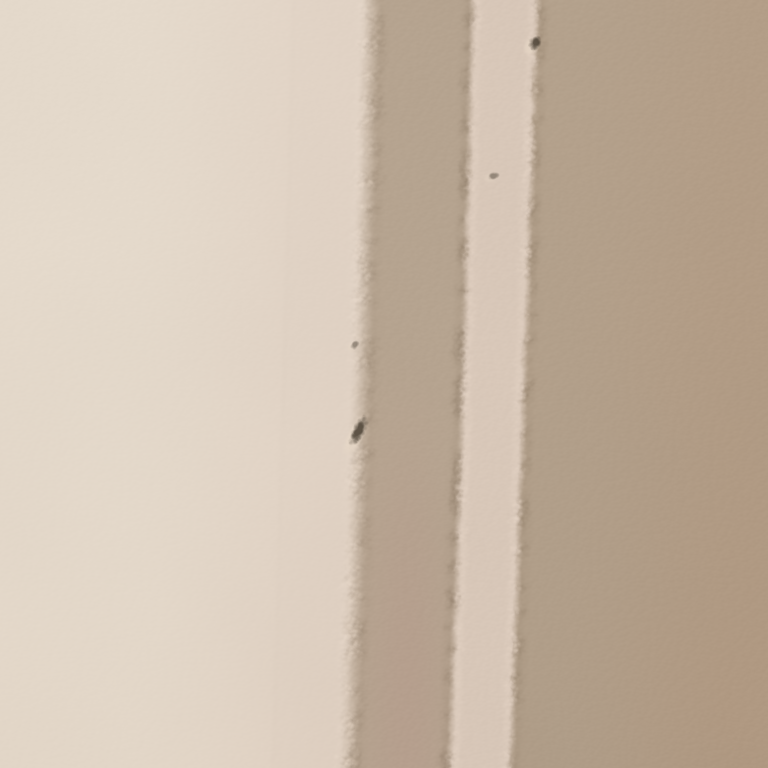
A WebGL 1 fragment shader for this texture:

```glsl
precision highp float;

uniform vec2 u_resolution;

const vec3 WALL_LIT = vec3(0.895, 0.852, 0.797);
const vec3 WALL_NEAR = vec3(0.882, 0.826, 0.772);
const vec3 GROOVE = vec3(0.710, 0.640, 0.562);
const vec3 GROOVE_ROSY = vec3(0.712, 0.624, 0.556);
const vec3 RIDGE = vec3(0.846, 0.780, 0.722);
const vec3 SHADE = vec3(0.696, 0.624, 0.542);
const vec3 SHADE_WARM = vec3(0.692, 0.602, 0.512);
const vec3 PIT = vec3(0.300, 0.260, 0.210);

// Each border is (x at the bottom, lean, bow).
const vec3 BORDER_WALL = vec3(0.455, 0.029, 0.006);
const vec3 BORDER_GROOVE = vec3(0.585, 0.030, 0.006);
const vec3 BORDER_RIDGE = vec3(0.665, 0.035, 0.000);
const float GRAIN_SCALE = 125.0;
const float GRAIN_DEPTH = 0.011;
const float CRUMB_SCALE = 78.0;
const float CRUMB_DEPTH = 0.072;
const float ROUGHNESS = 0.0030;
const float SOFTNESS = 0.0062;

vec2 hash2(vec2 p) {
  vec3 q = fract(p.xyx * vec3(0.1031, 0.1030, 0.0973));
  q += dot(q, q.yzx + 33.33);
  return fract((q.xx + q.yz) * q.zy);
}

// Distance to the nearest scattered cell point
float cellular(vec2 p) {
  vec2 cell = floor(p);
  vec2 local = fract(p);
  float nearest = 2.0;
  for (int j = -1; j <= 1; j++) {
    for (int i = -1; i <= 1; i++) {
      vec2 offset = vec2(float(i), float(j));
      vec2 d = offset + hash2(cell + offset) - local;
      nearest = min(nearest, dot(d, d));
    }
  }
  return sqrt(nearest);
}

// Relief of the cells lit from the upper left
float emboss(vec2 p) {
  vec2 tap = vec2(-0.16, 0.14);
  return cellular(p + tap) - cellular(p - tap);
}

// Two sizes of relief, turned against each other
float roughRelief(vec2 p) {
  return 0.6 * emboss(p) + 0.6 * emboss(mat2(1.5, 0.9, -0.9, 1.5) * p + 7.3);
}

// Slow mottling from layered sines
float mottle(vec2 p) {
  float sum = 0.0;
  float gain = 0.5;
  for (int i = 0; i < 4; i++) {
    sum += gain * sin(p.x + 1.7 * sin(p.y * 0.8 + float(i))) * cos(p.y * 0.9);
    p = mat2(1.5, 1.1, -1.1, 1.5) * p + 2.3;
    gain *= 0.55;
  }
  return sum;
}

float border(vec3 shape, float y) {
  return shape.x + shape.y * y + shape.z * 1.2 * y * (1.0 - y);
}

float bump(float d, float width) {
  return exp(-d * d / (width * width));
}

// Tilted chip: dark hollow with a pale rim on the lower left
vec3 addPit(vec3 color, vec2 p, vec2 centre, vec2 radii, float lean) {
  vec2 d = p - centre;
  vec2 rim = d + radii * vec2(0.65, 0.45);
  d.x -= lean * d.y;
  rim.x -= lean * rim.y;
  float ragged = 0.35 * (cellular(p * 150.0) - 0.4);
  float hollow = 1.0 - smoothstep(0.35, 1.2, length(d / radii) + ragged);
  float lip = 1.0 - smoothstep(0.7, 1.5, length(rim / radii));
  color = mix(color, vec3(0.91, 0.85, 0.78), 0.55 * lip);
  return mix(color, PIT, 0.88 * hollow);
}

void main() {
  vec2 p = gl_FragCoord.xy / u_resolution;
  float soft = max(SOFTNESS, 0.75 / u_resolution.x);

  // Ragged borders, broken into worn and crumbly stretches
  float patches = smoothstep(0.15, 0.75, cellular(p * vec2(22.0, 34.0)));
  float ragged = cellular(p * CRUMB_SCALE) + cellular(p * CRUMB_SCALE * 1.9 + 3.1) - 0.9;
  ragged *= ROUGHNESS * (0.5 + patches);
  ragged += 0.0008 * sin(p.y * 71.0 + 2.0 * sin(p.y * 37.0));
  float dWall = p.x - border(BORDER_WALL, p.y) + ragged;
  float dGroove = p.x - border(BORDER_GROOVE, p.y) + ragged;
  float dRidge = p.x - border(BORDER_RIDGE, p.y) + ragged;

  // Flat bands
  float clouds = mottle(p * 7.0);
  float seam = p.x - (0.355 + 0.027 * p.y);
  vec3 wall = mix(WALL_LIT, WALL_NEAR, smoothstep(0.15, 0.47, p.x));
  wall -= 0.004 * smoothstep(-0.004, 0.004, seam) + 0.004 * bump(seam, 0.004);
  wall -= vec3(0.010, 0.015, 0.018) * (1.0 - p.y) * (1.0 - p.y);
  vec3 groove = mix(GROOVE, GROOVE_ROSY, smoothstep(0.6, 0.1, p.y) * bump(p.x - 0.53, 0.05));
  float warmth = smoothstep(0.68, 1.0, p.x) * (1.0 - 0.35 * p.y) + 0.15 * clouds;
  vec3 shade = mix(SHADE, SHADE_WARM, clamp(warmth, 0.0, 1.0));
  shade += 0.018 * (p.y - 0.42);

  // The wall rolls over gently, the ridge turns more tightly
  vec3 color = mix(wall, groove, smoothstep(-0.018, 0.015, dWall));
  color = mix(color, RIDGE, smoothstep(-soft, soft, dGroove));
  color = mix(color, shade, smoothstep(-soft, soft, dRidge));
  color += 0.005 * clouds;

  // Rims and patchy contact shadows
  float contact = 0.35 + 1.1 * patches;
  color += 0.008 * bump(dWall + 0.010, 0.008) - 0.026 * contact * bump(dWall - 0.010, 0.008);
  color += 0.016 * bump(dGroove - 0.008, 0.005) - 0.050 * contact * bump(dGroove + 0.005, 0.007);
  color += 0.014 * bump(dRidge + 0.008, 0.005) - 0.032 * contact * bump(dRidge - 0.006, 0.007);

  // Plaster grain, coarser along the borders
  float crumbs = bump(dWall, 0.014) + 0.7 * bump(dGroove, 0.010) + 0.7 * bump(dRidge, 0.010);
  color += CRUMB_DEPTH * crumbs * (0.5 + patches) * roughRelief(p * CRUMB_SCALE);
  float shaded = smoothstep(-0.01, 0.01, dWall);
  color += GRAIN_DEPTH * (0.7 + 0.6 * shaded) * roughRelief(p * GRAIN_SCALE * vec2(0.8, 1.0) + clouds);

  // Chips
  color = addPit(color, p, vec2(0.467, 0.439), vec2(0.0085, 0.0185), 0.42);
  color = addPit(color, p, vec2(0.697, 0.944), vec2(0.0080, 0.0092), 0.10);
  color = mix(color, addPit(color, p, vec2(0.643, 0.771), vec2(0.0070, 0.0052), 0.20), 0.55);
  color = mix(color, addPit(color, p, vec2(0.462, 0.551), vec2(0.0052, 0.0058), 0.20), 0.55);

  gl_FragColor = vec4(clamp(color, 0.0, 1.0), 1.0);
}
```
